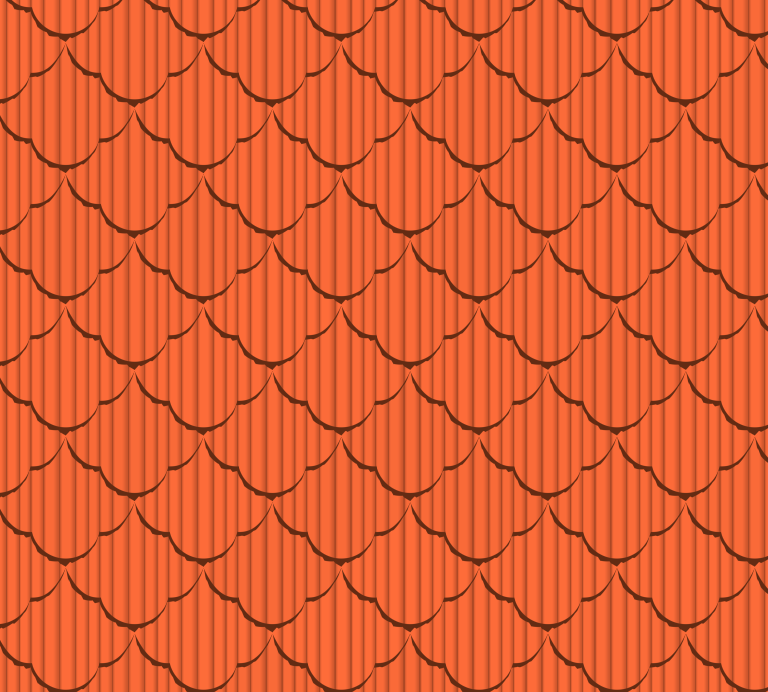
Reproduce this pattern procedurally as a WebGL 2 fragment shader.

```glsl
#version 300 es
precision highp float;
// Overlapping scalloped clay roof tiles with vertical flutes and ragged shadows.

#define TILES_ACROSS 5.573
#define ROW_STEP 0.952
#define ORIGIN vec2(1.954, 0.627)
#define FLUTES 5.0
#define SHADOW_DROP 0.062
#define SHADOW_SHIFT 0.02
#define RAGGEDNESS 0.035
#define TONE_VARIATION 0.02
#define CLAY vec3(0.985, 0.418, 0.222)
#define GROOVE vec3(0.66, 0.275, 0.14)
#define SHADOW vec3(0.39, 0.17, 0.075)

uniform vec2 u_resolution;
out vec4 fragColor;

const float TAU = 6.2831853;

float hash(vec2 p) {
    vec3 q = fract(vec3(p.xyx) * 0.1031);
    q += dot(q, q.yzx + 33.33);
    return fract((q.x + q.y) * q.z);
}

// Lower rim of a tile: a round lobe between two curved shoulders.
// x runs from -1 to 1 across the tile; the result is measured downward.
float rim(float x) {
    float u = min(abs(x), 1.0);
    float t = max(u - 0.5, 0.0) * 2.0;
    float shoulder = 0.43 * (1.0 - pow(t, 2.5));
    float lobe = 0.31 + sqrt(max(0.255 - u * u, 0.0));
    return u < 0.49 ? max(lobe, shoulder) : shoulder;
}

// Lower limit of the shadow, heavier on the left and chipped into teeth.
float shadowRim(float x) {
    float f = fract((x + 0.243) / 0.167);
    float tooth = max(1.0 - f / 0.8, (f - 0.8) / 0.2);
    float chips = RAGGEDNESS * mix(1.0, 0.35, smoothstep(-0.3, 0.6, x));
    float point = 0.055 * max(1.0 - abs(x) / 0.07, 0.0);
    float low = rim(x + SHADOW_SHIFT) + SHADOW_DROP + chips * (tooth - 0.4) + point;
    float taper = smoothstep(0.0, 0.04, 1.0 - abs(x));
    return mix(rim(x), max(low, rim(x)), taper);
}

// Coverage below a curve of given height and slope.
float below(float y, float height, float slope, float pixel) {
    float d = (y - height) / sqrt(1.0 + slope * slope);
    return smoothstep(-0.7 * pixel, 0.7 * pixel, d);
}

// Rounded flutes: a slow darkening up to a narrow groove, then a quick return.
vec3 fluted(float x, float pixel) {
    float s = x + 0.09;
    float f = fract((s - 0.03 * sin(TAU * s)) * FLUTES);
    float shade = 0.6 * smoothstep(0.58, 1.0, f) + 0.6 * (1.0 - smoothstep(0.0, 0.2, f));
    float nearLine = min(f, 1.0 - f);
    float width = max(0.07, pixel * FLUTES * 0.6);
    shade = max(shade, 0.95 * (1.0 - smoothstep(0.02, width + 0.03, nearLine)));
    return mix(CLAY, GROOVE, shade);
}

// Clay colour of one tile, with a slight tone of its own.
vec3 tileColor(vec2 p, float row, float pixel) {
    float column = floor((p.x - row + 1.0) * 0.5);
    float tone = hash(vec2(column, row) + 17.0) - 0.5;
    return fluted(p.x - row, pixel) * (1.0 + TONE_VARIATION * tone);
}

void main() {
    // Units of half a tile, with y pointing down the roof.
    float scale = 2.0 * TILES_ACROSS / u_resolution.x;
    vec2 p = vec2(gl_FragCoord.x, u_resolution.y - gl_FragCoord.y) * scale - ORIGIN;

    float row = floor(p.y / ROW_STEP);
    float y = p.y - row * ROW_STEP;
    float x = mod(p.x - row + 1.0, 2.0) - 1.0;

    // Rim and shadow slopes for even edge smoothing.
    float e = 0.5 * scale;
    float edge = rim(x);
    float edgeSlope = (rim(x + e) - rim(x - e)) / (2.0 * e);
    float shadowEdge = shadowRim(x);
    float shadowSlope = (shadowRim(x + e) - shadowRim(x - e)) / (2.0 * e);

    // Upper tile, its shadow, then the next row underneath.
    vec3 upper = tileColor(p, row, scale);
    vec3 lower = tileColor(p, row + 1.0, scale);
    vec3 color = mix(SHADOW, lower, below(y, shadowEdge, shadowSlope, scale));
    color = mix(upper, color, below(y, edge, edgeSlope, scale));
    fragColor = vec4(color, 1.0);
}
```
